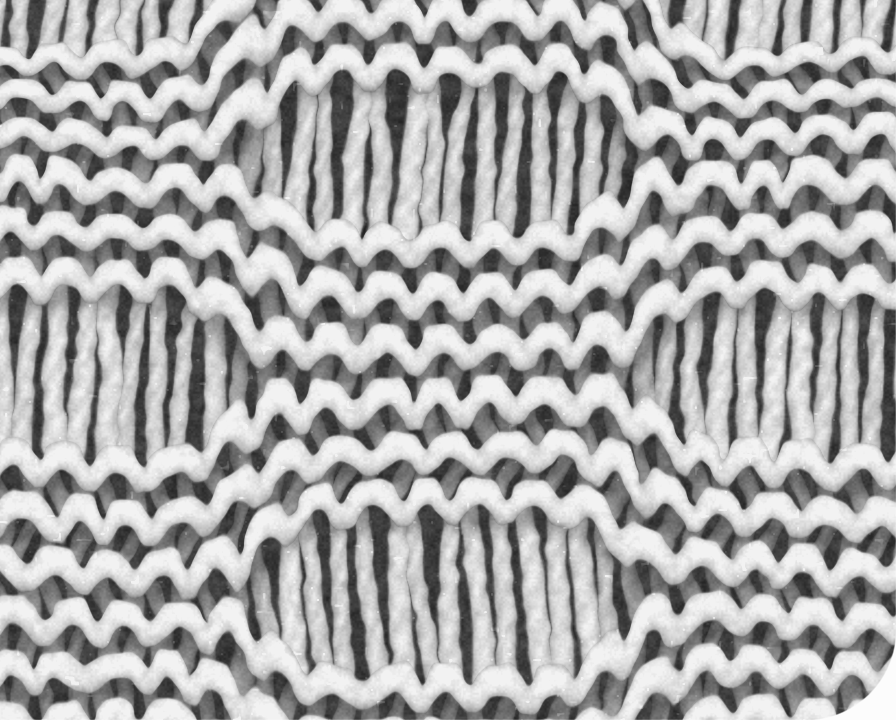
A Shadertoy shader for this texture:

```glsl
#define STITCH 0.074              // stitch width, canvas heights
#define BAND 0.302                // distance between bands of dropped stitches
#define SPAN 0.54                 // half the distance between openings in a band
#define CENTER vec2(0.613, 0.221) // middle of one opening, measured from the top
#define STRETCH 2.5               // extra gap of a full opening, in rows
#define RADIUS 0.27               // yarn radius, in stitches
#define SWING 0.19                // wave height of a row, in stitches
#define LEG 0.19                  // half width of a strand, in stitches
#define SHADE 0.20                // tone seen through the holes
#define CORNER 0.125              // radius of the cut corner

const float PI = 3.14159;
const float TAU = 6.28318;

float hash(vec2 p) {
    vec3 q = fract(vec3(p.xyx) * 0.1031);
    q += dot(q, q.yzx + 33.33);
    return fract((q.x + q.y) * q.z);
}

float noise(vec2 p) {
    vec2 i = floor(p), f = fract(p);
    f = f * f * (3.0 - 2.0 * f);
    return mix(mix(hash(i), hash(i + vec2(1, 0)), f.x),
               mix(hash(i + vec2(0, 1)), hash(i + vec2(1, 1)), f.x), f.y);
}

// How far a band is open at x: 0 closed, 1 full height
float opening(float band, float x) {
    return smoothstep(-0.2, 0.7, cos(PI * ((x - CENTER.x) / SPAN + band)));
}

float rowShift(float row) {
    return 0.6 * hash(vec2(row + 40.0, 3.7)) - 0.3;
}

// Wavy yarn of one row: tone and coverage, y downward from the row line
vec2 rowYarn(float u, float y, float row, float soft) {
    float phase = TAU * (u + rowShift(row) + 0.35 * noise(vec2(u * 0.8, row * 7.3)));
    float swing = SWING * (0.7 + 0.6 * noise(vec2(u * 0.9 + 9.0, row * 5.1)));
    phase += 0.35 * sin(phase);
    float slope = TAU * swing * sin(phase);
    float q = (y - swing * cos(phase)) / sqrt(1.0 + 0.5 * slope * slope) / RADIUS;
    float tone = 0.59 + 0.34 * sqrt(max(0.0, 1.0 - q * q)) - 0.07 * q - 0.04 * cos(phase);
    return vec2(tone, 1.0 - smoothstep(1.0 - soft, 1.0 + soft, abs(q)));
}

// Strands joining two rows, paired towards the bottom (v = 1)
vec2 strands(float u, float v, float len, float row, float soft) {
    float open = smoothstep(1.0, 2.6, len);
    u += mix(rowShift(row), rowShift(row + 1.0), v) + 0.17;
    vec2 best = vec2(0.0);
    for (int i = -1; i <= 1; i++) {
        float n = floor(2.0 * u) + float(i);
        float side = 2.0 * mod(n, 2.0) - 1.0;
        float jitter = hash(vec2(n + 70.0, row + 20.0)) - 0.5;
        float bend = noise(vec2(v * len * 0.9 + n * 3.1, row * 4.7)) - 0.5;
        float x = 0.5 * n + 0.25 + side * mix(0.07, -0.07, v) + 0.16 * jitter + 0.18 * open * bend;
        float q = (u - x) / (LEG * (1.0 + 0.35 * jitter + 0.25 * open * (v - 0.5)));
        float twist = 0.03 * sin(9.0 * v * len + 4.0 * q + n);
        float tone = 0.5 + 0.36 * sqrt(max(0.0, 1.0 - q * q)) + twist + 0.08 * jitter;
        float cover = 1.0 - smoothstep(1.0 - 1.6 * soft, 1.0 + 1.6 * soft, abs(q));
        if (tone * cover > best.x * best.y) best = vec2(tone, cover);
    }
    best.x *= mix(0.72, 1.0, open);
    return best;
}

void mainImage(out vec4 fragColor, in vec2 fragCoord) {
    float px = 1.0 / iResolution.y;
    float aspect = iResolution.x * px;
    vec2 page = vec2(fragCoord.x * px, 1.0 - fragCoord.y * px);
    float soft = max(0.13, 1.5 * px / (STITCH * RADIUS));

    // Uneven tension and fuzzy edges
    vec2 p = page;
    p.y += 0.022 * (noise(page * 5.0) - 0.5);
    p += 0.006 * (vec2(noise(page * 55.0), noise(page * 55.0 + 31.0)) - 0.5);
    p.y -= 0.056 * (1.0 - smoothstep(0.0, 0.24, p.y)) * opening(1.0, p.x);

    // Three rows lie between neighbouring bands and bend around the openings
    float t = (p.y - CENTER.y) / BAND;
    float band = floor(t);
    float above = opening(band, p.x);
    float below = opening(band + 1.0, p.x);
    float s = fract(t) * (3.0 + 0.5 * STRETCH * (above + below)) - 0.5 - 0.5 * STRETCH * above;
    float row = 3.0 * band + (s < 0.0 ? -1.0 : floor(min(s, 2.0)));
    float len = 1.0;
    float drop = fract(s);
    if (s < 0.0) {
        len = 1.0 + STRETCH * above;
        drop = s + len;
    } else if (s > 2.0) {
        len = 1.0 + STRETCH * below;
        drop = s - 2.0;
    }

    // Holes, strands, then the rows below and above
    float u = p.x / STITCH;
    float tone = SHADE + 0.06 * noise(page * 40.0);
    vec2 leg = strands(u, drop / len, len, row, soft);
    leg.x *= mix(0.68, 1.0, smoothstep(0.25, 0.9, drop));
    tone = mix(tone, leg.x, leg.y);
    vec2 lower = rowYarn(u, drop - len, row + 1.0, soft);
    vec2 upper = rowYarn(u, drop, row, soft);
    tone = mix(tone, lower.x, lower.y);
    tone = mix(tone, upper.x, upper.y);

    // Fibres, film grain and bright specks
    tone += 0.09 * (noise(page * 95.0) - 0.5) + 0.07 * (noise(page * 330.0) - 0.5);
    tone += 0.15 * smoothstep(0.9, 1.0, noise(page * 120.0 + 17.0));

    // Rounded paper corner
    vec2 inset = max(CORNER - (vec2(aspect, 1.0) - page), 0.0);
    tone = mix(min(tone, 0.95), 0.99, smoothstep(-px, px, length(inset) - CORNER));
    fragColor = vec4(vec3(clamp(tone, 0.0, 1.0)), 1.0);
}
```
